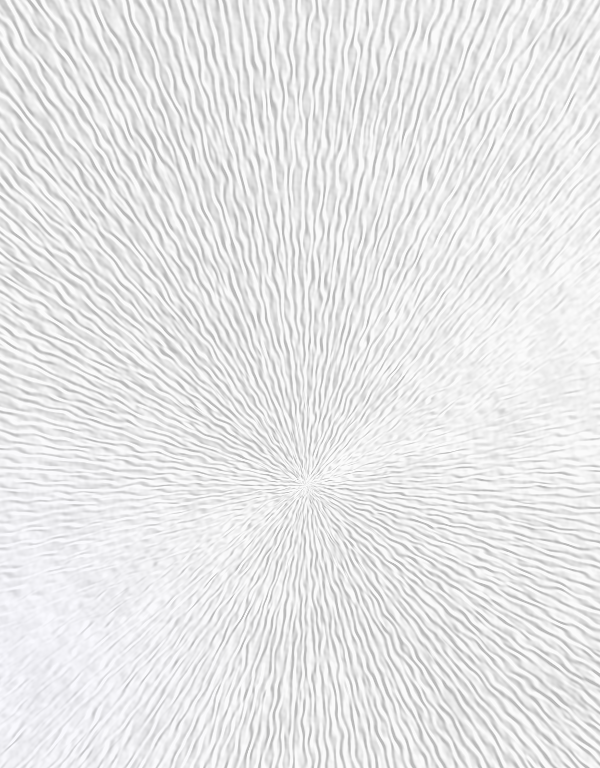
A Shadertoy shader for this texture:

```glsl
const float TAU = 6.2831853;

vec2 hashGradient(vec2 cell) {
    vec3 q = fract(vec3(cell.xyx) * vec3(0.1031, 0.1030, 0.0973));
    q += dot(q, q.yzx + 33.33);
    return fract((q.xx + q.yz) * q.zy) * 2.0 - 1.0;
}

// Gradient noise that repeats along x after "period" cells
float noise(vec2 p, float period) {
    vec2 i = floor(p), f = fract(p);
    vec2 w = f * f * f * (f * (f * 6.0 - 15.0) + 10.0);
    float x0 = mod(i.x, period), x1 = mod(i.x + 1.0, period);
    float a = dot(hashGradient(vec2(x0, i.y)), f);
    float b = dot(hashGradient(vec2(x1, i.y)), f - vec2(1, 0));
    float c = dot(hashGradient(vec2(x0, i.y + 1.0)), f - vec2(0, 1));
    float d = dot(hashGradient(vec2(x1, i.y + 1.0)), f - vec2(1, 1));
    return mix(mix(a, b, w.x), mix(c, d, w.x), w.y);
}

// Wavering spokes, broken into short strands along the radius
float spokes(float turn, float radius, float level) {
    float count = floor(300.0 * exp2(level * 0.5));
    float u = turn * count;
    float v = 36.0 * pow(radius, 0.7) + level * 17.0 + 300.0;
    float bend = noise(vec2(u, v), count);
    float strength = noise(vec2(u, v * 1.2 + 91.0), count);
    return sin(TAU * u + 5.6 * bend) * (0.5 + 0.95 * strength);
}

// Relief height: spoke count grows with radius by blending levels
float relief(vec2 p) {
    float radius = max(length(p), 0.004);
    float turn = atan(p.y, p.x) / TAU + 0.5;
    float level = 1.36 * log2(radius / 0.6);
    float base = floor(level);
    float blend = smoothstep(0.1, 0.9, level - base);
    float h = mix(spokes(turn, radius, base), spokes(turn, radius, base + 1.0), blend);
    h /= length(vec2(1.0 - blend, blend));
    float crumbs = noise((p + 2.0) * 75.0, 4096.0) + 0.6 * noise((p + 3.0) * 150.0, 4096.0);
    return 0.6 * h + 0.22 * crumbs;
}

void mainImage(out vec4 fragColor, in vec2 fragCoord) {
    vec2 uv = fragCoord / iResolution.xy;
    vec2 p = (fragCoord - vec2(0.511, 0.368) * iResolution.xy) / iResolution.y;

    // Raking light: spokes parallel to it fade away
    vec2 light = vec2(cos(0.48), sin(0.48));
    vec2 reach = light * 0.002;
    float slope = relief(p + reach) - relief(p - reach);
    float across = abs(dot(normalize(p + 1e-5), vec2(-light.y, light.x)));

    // Softer areas at the lower left, the right flank and the hub
    float corner = smoothstep(0.55, 0.0, length((uv - vec2(0.0, 0.14)) * vec2(1.0, 1.3)));
    float flank = smoothstep(0.45, 0.0, length((uv - vec2(1.0, 0.55)) * vec2(0.9, 1.5)));
    float hub = smoothstep(0.022, 0.0, length(p));
    float contrast = 0.28 * (1.0 - 0.35 * corner) * (1.0 - 0.3 * flank) * (1.0 - 0.6 * hub);

    // Plaster tone: shaded where spokes cross the light, with gentle mottling
    float mottle = noise((p + 2.0) * 13.0, 4096.0) + noise((p + 4.0) * 30.0, 4096.0);
    float tone = 0.942 - 0.038 * across * across + 0.035 * mottle;
    tone += 0.008 * corner + 0.012 * flank + 0.03 * hub;
    float shade = tone + contrast * (slope < 0.0 ? slope : 0.75 * slope);
    shade = clamp(shade, 0.73, 0.985);
    vec3 color = shade * mix(vec3(1.0), vec3(0.99, 0.99, 1.012), corner);
    fragColor = vec4(min(color, 1.0), 1.0);
}
```
